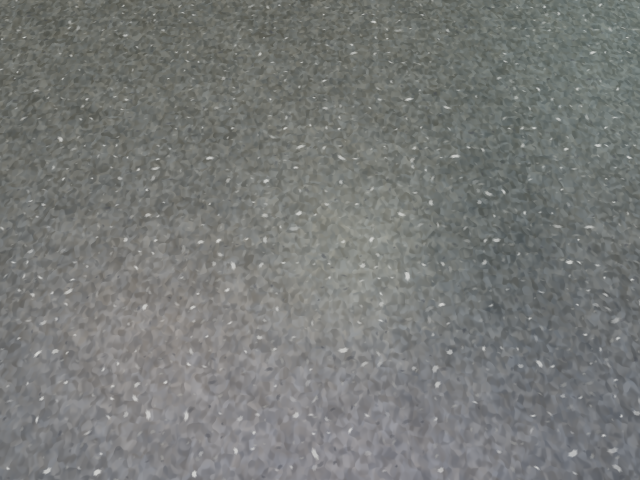
Give the GLSL for this texture, as a Shadertoy shader.

```glsl
// Speckled grey vinyl floor seen at a slant: soft blended grains, dark flecks and
// pale chips are laid out on the floor plane, which recedes toward the top,
// then shaded by broad uneven light with two dull reflections.

float hash(vec2 p) {
    return fract(sin(dot(p, vec2(127.1, 311.7))) * 43758.5453);
}

vec2 hash2(vec2 p) {
    return vec2(hash(p), hash(p + 57.3));
}

float valueNoise(vec2 p) {
    vec2 i = floor(p), f = fract(p);
    f = f * f * (3.0 - 2.0 * f);
    return mix(mix(hash(i), hash(i + vec2(1, 0)), f.x),
               mix(hash(i + vec2(0, 1)), hash(i + vec2(1, 1)), f.x), f.y);
}

// Cell tones blended softly by distance; x is brightness, y is tint
vec2 grains(vec2 p) {
    vec2 cell = floor(p), sum = vec2(0.0);
    float total = 0.0;
    for (int y = -1; y <= 1; y++)
    for (int x = -1; x <= 1; x++) {
        vec2 id = cell + vec2(x, y);
        vec2 away = p - id - hash2(id);
        float weight = exp(-5.0 * dot(away, away));
        sum += weight * (hash2(id + 19.7) - 0.5);
        total += weight;
    }
    return sum / total;
}

// One angular chip in some of the cells, kept clear of the cell border
float chips(vec2 p, float chance, float seed, float blur) {
    vec2 id = floor(p) + seed;
    vec2 q = fract(p) - mix(vec2(0.27), vec2(0.73), hash2(id));
    float angle = 6.2832 * hash(id + 3.1);
    float c = cos(angle), s = sin(angle);
    q = mat2(c, -s, s, c) * q;
    q.x *= mix(0.5, 1.0, hash(id + 8.4));
    q.y += 0.25 * abs(q.x);
    float size = mix(0.06, 0.16, pow(hash(id + 5.9), 2.5));
    float d = max(abs(q.y) * 1.15, abs(q.x) * 0.8 + abs(q.y) * 0.5) - size;
    float strength = mix(0.3, 1.0, hash(id + 11.6));
    return step(hash(id + 14.2), chance) * strength * smoothstep(blur, -blur, d);
}

float glow(vec2 p, vec2 center, vec2 radius) {
    vec2 d = (p - center) / radius;
    return exp(-dot(d, d));
}

// Broad light and colour cast over the view
vec3 lighting(vec2 p) {
    vec3 light = mix(vec3(0.452, 0.460, 0.470), vec3(0.395, 0.402, 0.378),
                     smoothstep(0.0, 1.0, p.y));
    light += vec3(0.115, 0.115, 0.098) * glow(p, vec2(0.74, 0.46), vec2(0.20, 0.19));
    light += vec3(0.100, 0.082, 0.072) * glow(p, vec2(0.32, 0.31), vec2(0.27, 0.22));
    light += vec3(0.092, 0.080, 0.088) * glow(p, vec2(0.74, 0.0), vec2(0.42, 0.28));
    light += vec3(0.040, 0.068, 0.075) * glow(p, vec2(1.33, 0.92), vec2(0.38, 0.35));
    light -= vec3(0.050, 0.040, 0.036) * glow(p, vec2(1.02, 0.47), vec2(0.17, 0.32));
    light -= vec3(0.034, 0.028, 0.020) * glow(p, vec2(1.33, 0.12), vec2(0.28, 0.25));
    light += 0.035 * glow(p, vec2(0.60, 0.78), vec2(0.50, 0.25));
    return light;
}

void mainImage(out vec4 fragColor, in vec2 fragCoord) {
    vec2 p = fragCoord / iResolution.y;
    p.x += 0.6667 - 0.5 * iResolution.x / iResolution.y;

    // Floor plane in perspective
    float depth = 1.0 / (1.0 - 0.38 * p.y);
    vec2 ground = vec2(p.x - 0.667, p.y) * depth + 3.0;
    vec3 color = lighting(p);

    // Fine and coarse grain
    vec2 warp = vec2(valueNoise(ground * 60.0), valueNoise(ground * 60.0 + 31.0)) - 0.5;
    vec2 fine = grains(ground * vec2(108.0, 74.0) + warp);
    vec2 coarse = grains(ground * vec2(55.0, 40.0) + warp + 90.0);
    color += 0.135 * fine.x + 0.06 * coarse.x;
    color += 0.04 * (valueNoise(ground * 14.0) - 0.5);
    color += vec3(-0.01, 0.0, 0.014) * (fine.y + coarse.y);

    // Dark blue-grey flecks, then faint and bright chips
    float blur = 0.0024 * depth;
    float dark = chips(ground * 32.0 + 0.4, 0.20, 40.0, blur * 32.0);
    float faint = chips(ground * 36.0 + 0.7, 0.30, 80.0, blur * 36.0);
    float bright = chips(ground * 25.0, 0.32, 120.0, blur * 25.0);
    color = mix(color, vec3(0.27, 0.28, 0.31), 0.50 * dark);
    color = mix(color, vec3(0.70, 0.70, 0.68), 0.50 * faint);
    color = mix(color, vec3(0.84, 0.84, 0.83), 0.92 * bright);

    fragColor = vec4(clamp(color, 0.0, 1.0), 1.0);
}
```
